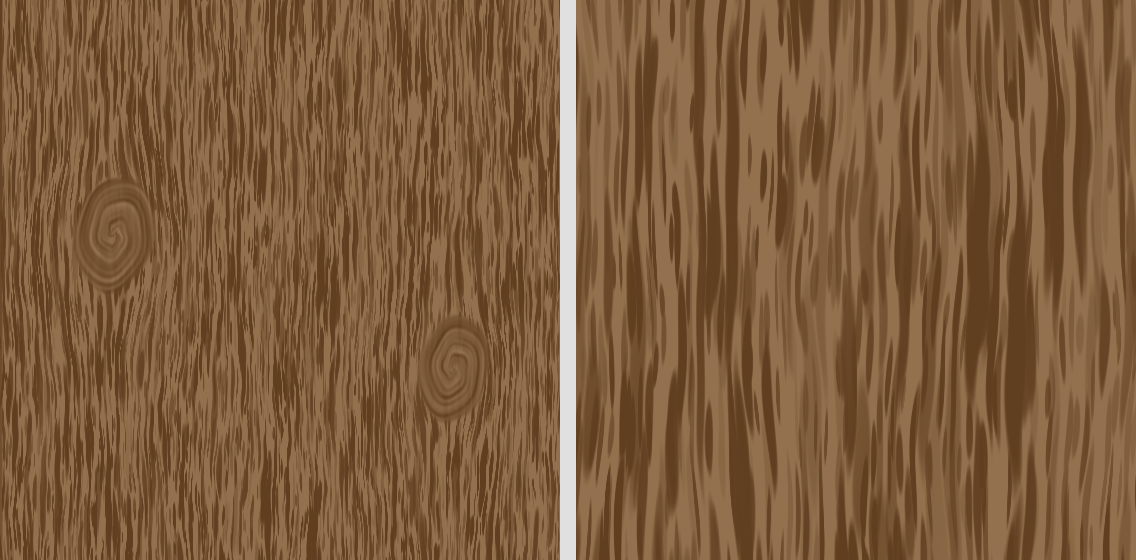
Left: the whole. Right: its middle third, enlarged.
Reproduce this texture procedurally as a WebGL 1 fragment shader.

```glsl
precision highp float;

uniform vec2 u_resolution;

const vec3 LIGHT_WOOD = vec3(0.575, 0.445, 0.31);
const vec3 DARK_WOOD = vec3(0.375, 0.245, 0.125);

vec2 hash2(vec2 p) {
  vec3 q = fract(p.xyx * vec3(0.1031, 0.103, 0.0973));
  q += dot(q, q.yzx + 33.33);
  return fract((q.xx + q.yz) * q.zy);
}

// Cellular layer of tapered vertical dashes, one per cell
float dashes(vec2 p, vec2 cells, float seed) {
  vec2 g = p * cells;
  float darkest = 0.0;
  for (int i = -1; i <= 1; i++) {
    float column = floor(g.x) + float(i);
    float y = g.y + hash2(vec2(column, seed)).x;
    for (int j = -1; j <= 1; j++) {
      vec2 id = vec2(column, floor(y) + float(j));
      vec2 center = hash2(id + seed);
      vec2 shape = hash2(id + seed + 57.0);
      vec2 halfSize = mix(vec2(0.14, 0.3), vec2(0.36, 0.85), shape);
      vec2 d = (vec2(g.x, y) - id - center) / halfSize;
      float strength = mix(0.3, 1.0, hash2(id + seed + 91.0).x);
      darkest = max(darkest, strength * smoothstep(0.0, 0.7, 1.0 - dot(d, d)));
    }
  }
  return darkest;
}

float grain(vec2 p) {
  float clear = 1.0;
  clear *= 1.0 - dashes(p, vec2(54.0, 6.5), 11.0);
  clear *= 1.0 - dashes(p, vec2(83.0, 12.0), 37.0);
  clear *= 1.0 - 0.85 * dashes(p, vec2(118.0, 23.0), 73.0);
  return 1.0 - clear;
}

// Slow sideways drift of the fibres
vec2 waver(vec2 p) {
  float drift = sin(p.y * 13.0 + p.x * 17.0)
              + 0.5 * sin(p.y * 31.0 - p.x * 43.0)
              + 0.25 * sin(p.y * 71.0 + p.x * 90.0);
  return p + vec2(0.0028 * drift, 0.0);
}

// Fibres part around a knot
vec2 bend(vec2 p, vec2 center, vec2 radius) {
  vec2 q = (p - center) / radius;
  float pull = 0.5 * exp(-0.45 * dot(q, q));
  return vec2(p.x - (p.x - center.x) * pull, p.y);
}

// Spiral bands of a knot; returns its tone and coverage
vec2 knot(vec2 p, vec2 center, vec2 radius, float turn) {
  vec2 q = (p - center) / radius;
  float angle = atan(q.y, q.x);
  float r = length(q) * (1.0 - 0.07 * sin(2.0 * angle));
  r += 0.02 * sin(5.0 * angle + turn);
  float wobble = 0.7 * sin(angle + 5.0 * r + turn);
  float bands = 0.55 * sin(17.0 * r + 2.0 * angle + wobble + turn)
              + 0.4 * sin(36.0 * r + 3.0 * angle - wobble)
              + 0.25 * sin(55.0 * r + 5.0 * angle + 2.0 * wobble);
  float fade = 0.75 + 0.25 * sin(3.0 * angle + 7.0 * r + turn);
  float rim = smoothstep(0.45, 0.85, r);
  float tone = 0.37 + 0.17 * rim + 0.42 * bands * fade;
  return vec2(tone, smoothstep(1.08, 0.94, r));
}

void main() {
  vec2 uv = gl_FragCoord.xy / u_resolution;
  vec2 leftCenter = vec2(0.204, 0.582);
  vec2 leftRadius = vec2(0.07, 0.1);
  vec2 rightCenter = vec2(0.81, 0.342);
  vec2 rightRadius = vec2(0.062, 0.093);

  // Long grain with broad light and dark patches
  vec2 fibre = bend(uv, leftCenter, leftRadius);
  fibre = waver(bend(fibre, rightCenter, rightRadius));
  float patches = 1.0 + 0.14 * sin(fibre.x * 37.0 + 2.0 * sin(uv.y * 7.0))
                + 0.1 * sin(fibre.x * 83.0 - uv.y * 9.0);
  float tone = smoothstep(0.03, 0.98, grain(fibre) * patches);

  // Knots
  vec2 leftKnot = knot(uv, leftCenter, leftRadius, 0.6);
  vec2 rightKnot = knot(uv, rightCenter, rightRadius, 2.4);
  tone = mix(tone, leftKnot.x + 0.12 * tone, leftKnot.y);
  tone = mix(tone, rightKnot.x + 0.12 * tone, rightKnot.y);

  // Shaded left border
  float border = smoothstep(0.007, 0.002, uv.x);
  tone = max(tone, border * mix(0.6, 1.0, uv.y));

  vec3 color = mix(LIGHT_WOOD, DARK_WOOD, clamp(tone, 0.0, 1.0));
  gl_FragColor = vec4(color, 1.0);
}
```
